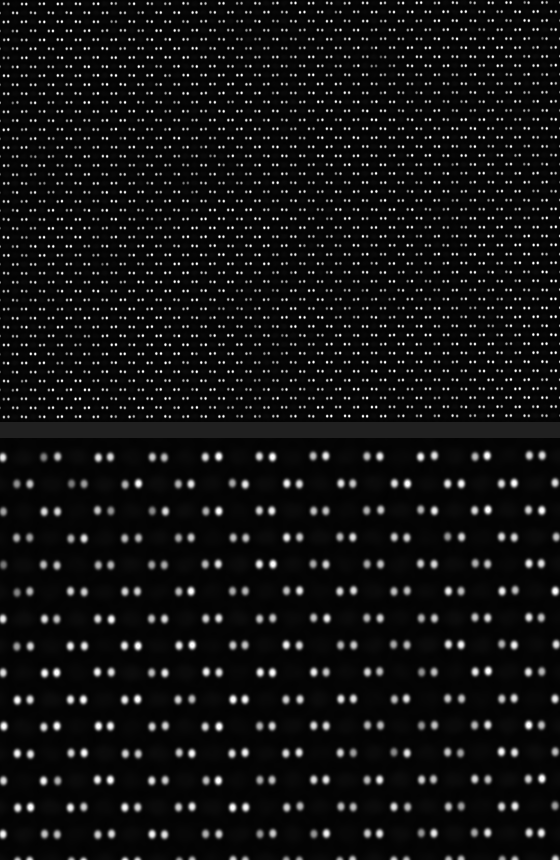
Top, the full canvas; bottom, a detail of the centre.
This pattern is drawn by a Shadertoy shader. Its source:

```glsl
const vec2 CELLS = vec2(62.4, 47.0);      // half-pitch cells across and down
const vec2 GRID_SHIFT = vec2(0.18, 0.06);
const float ROW_TILT = 0.16;              // rise of a row across the canvas, in cells
const vec2 DOT_RADIUS = vec2(0.138, 0.163);
const float DOT_OFFSET = 0.24;            // distance of each dot from its pair centre

float hash(vec2 p) {
    vec3 q = fract(vec3(p.xyx) * 0.1031);
    q += dot(q, q.yzx + 33.33);
    return fract((q.x + q.y) * q.z);
}

vec2 gradientAt(vec2 corner) {
    float angle = 6.28318 * hash(corner);
    return vec2(cos(angle), sin(angle));
}

float gradientNoise(vec2 p) {
    vec2 i = floor(p), f = fract(p);
    vec2 u = f * f * f * (f * (f * 6.0 - 15.0) + 10.0);
    vec2 e = vec2(0.0, 1.0);
    float low = mix(dot(gradientAt(i), f),
                    dot(gradientAt(i + e.yx), f - e.yx), u.x);
    float high = mix(dot(gradientAt(i + e.xy), f - e.xy),
                     dot(gradientAt(i + e.yy), f - e.yy), u.x);
    return mix(low, high, u.y);
}

// Soft, flat-topped oval
float softDot(vec2 p, vec2 radius) {
    float r = length(p / radius);
    return exp(-r * r * r);
}

// Two holes side by side, each with its own brightness
float holePair(vec2 local, vec2 cell) {
    float side = local.x < 0.0 ? -1.0 : 1.0;
    vec2 id = cell * vec2(2.0, 1.0) + vec2(side, 0.0) + 17.0;
    vec2 jitter = (vec2(hash(id + 41.0), hash(id + 83.0)) - 0.5) * 0.05;
    float level = 0.72 + 0.32 * hash(id) - 0.2 * hash(cell + 131.0) * hash(id + 7.0);
    level += 0.04 * side;
    level += 0.28 * gradientNoise(cell * 0.09 + 5.0);
    level += 0.18 * gradientNoise(cell * vec2(0.37, 0.21) + 60.0);
    vec2 centre = vec2(side * DOT_OFFSET, 0.0) + jitter;
    return clamp(level, 0.3, 1.05) * softDot(local - centre, DOT_RADIUS);
}

// Faint sheen of the threads that cover the closed cells
float threadSheen(vec2 local, vec2 cell) {
    float bulge = softDot(local, vec2(0.42, 0.3));
    return 0.022 * bulge * (0.6 + 0.8 * hash(cell + 211.0));
}

void mainImage(out vec4 fragColor, in vec2 fragCoord) {
    vec2 uv = fragCoord / iResolution.xy;
    vec2 p = uv * CELLS - GRID_SHIFT;
    p.y -= ROW_TILT * uv.x;

    vec2 cell = floor(p);
    vec2 local = fract(p) - 0.5;

    // Open and closed cells alternate as on a checkerboard
    bool open = mod(cell.x + cell.y, 2.0) < 0.5;
    float light = open ? holePair(local, cell) : threadSheen(local, cell);

    // Dark cloth with fine grain
    float cloth = 0.013 + 0.008 * gradientNoise(p * 2.3);
    fragColor = vec4(vec3(clamp(cloth + light, 0.0, 1.0)), 1.0);
}
```
